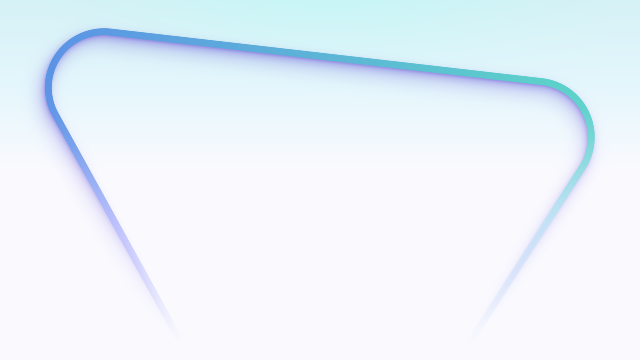
A WebGL 1 fragment shader for this background:

```glsl
precision highp float;
// Rounded triangular ribbon with a soft violet shadow, fading out below a pale aqua sky.

uniform vec2 u_resolution;

#define CORNER_RADIUS 0.1551
#define HALF_WIDTH 0.0097
#define HORIZON 0.525
#define SHADOW_STEP vec2(-0.0035, -0.0065)
#define SHADOW_BLUR 0.0058
#define SHADOW_ALPHA 0.38
#define SHADOW_COLOR vec3(0.45, 0.38, 0.85)

// Centres of the rounded corners, in units of the canvas height
const vec2 LEFT_CORNER = vec2(0.2894, 0.7569);
const vec2 RIGHT_CORNER = vec2(1.4873, 0.6192);
const vec2 LOW_CORNER = vec2(0.8831, -0.3188);

float cross2(vec2 a, vec2 b) {
  return a.x * b.y - a.y * b.x;
}

// x: squared distance to the edge, y: positive on the inner side
vec2 edgeDistance(vec2 p, vec2 a, vec2 b) {
  vec2 edge = b - a;
  vec2 rel = p - a;
  vec2 gap = rel - edge * clamp(dot(rel, edge) / dot(edge, edge), 0.0, 1.0);
  return vec2(dot(gap, gap), cross2(rel, edge));
}

// Distance to the centre line of the ribbon
float ribbonDistance(vec2 p) {
  vec2 d = min(edgeDistance(p, LEFT_CORNER, RIGHT_CORNER),
           min(edgeDistance(p, RIGHT_CORNER, LOW_CORNER),
               edgeDistance(p, LOW_CORNER, LEFT_CORNER)));
  return abs(-sqrt(d.x) * sign(d.y) - CORNER_RADIUS);
}

// Sky gradient, brightest aqua at the top centre
vec3 background(vec2 p) {
  float side = smoothstep(0.0, 0.85, abs(p.x - 0.92));
  vec3 top = mix(vec3(0.785, 0.96, 0.962), vec3(0.835, 0.947, 0.963), side);
  vec3 middle = vec3(0.893, 0.965, 0.988);
  vec3 base = vec3(0.98, 0.98, 0.998);
  float t = clamp((1.0 - p.y) / (1.0 - HORIZON), 0.0, 1.0);
  vec3 upper = mix(top, middle, clamp(t * 2.0, 0.0, 1.0));
  return mix(upper, base, clamp(t * 2.0 - 1.0, 0.0, 1.0));
}

// Blue to teal across, paling towards the bottom
vec3 ribbonColor(vec2 p) {
  float across = clamp((p.x - 0.14) / 1.41, 0.0, 1.0);
  vec3 vivid = mix(vec3(0.36, 0.58, 0.90), vec3(0.36, 0.82, 0.79), across);
  vec3 pale = mix(vec3(0.74, 0.73, 1.0), vec3(0.80, 0.90, 0.98), across);
  return mix(pale, vivid, smoothstep(0.30, 0.77, p.y));
}

// Three layers, each twice as wide and as far away as the last
float shadowAmount(vec2 p) {
  float total = 0.0;
  float spread = 1.0;
  float alpha = SHADOW_ALPHA;
  for (int i = 0; i < 3; i++) {
    float d = ribbonDistance(p - SHADOW_STEP * spread) / (SHADOW_BLUR * spread);
    total += alpha * exp(-0.5 * d * d);
    spread *= 2.0;
    alpha *= 0.64;
  }
  return total * smoothstep(0.01, 0.86, p.y);
}

void main() {
  vec2 p = (gl_FragCoord.xy - 0.5 * u_resolution) / u_resolution.y + vec2(8.0 / 9.0, 0.5);
  float pixel = 1.0 / u_resolution.y;

  vec3 color = mix(background(p), SHADOW_COLOR, shadowAmount(p));

  float coverage = 1.0 - smoothstep(-0.5 * pixel, 0.5 * pixel, ribbonDistance(p) - HALF_WIDTH);
  float fade = smoothstep(0.01, 0.47, p.y);
  color = mix(color, ribbonColor(p), coverage * fade);

  gl_FragColor = vec4(color, 1.0);
}
```
